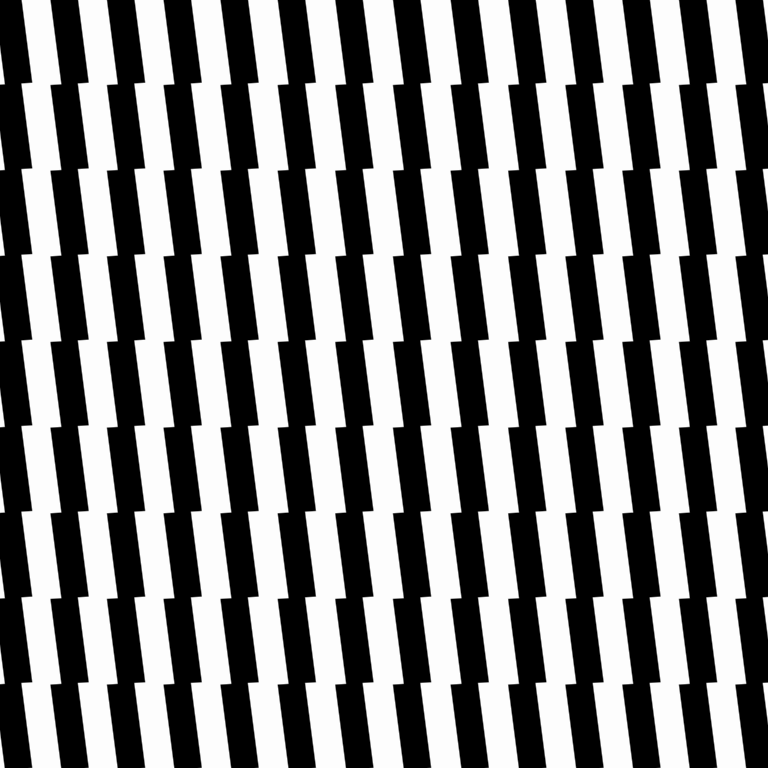
Write a Shadertoy shader that draws this pattern.

```glsl
// Black slanted bars on white, in columns cut into stacked rows.
// Each column is a repeated cell; every row restarts the slant, which leaves
// small stepped seams. Neighbouring rows are summed for smooth joins.

// Coverage of a span of given half width, softened over the width soft.
float span(float distanceFromCentre, float halfWidth, float soft) {
    return clamp((halfWidth - abs(distanceFromCentre)) / soft + 0.5, 0.0, 1.0);
}

void mainImage(out vec4 fragColor, in vec2 fragCoord) {
    vec2 uv = fragCoord / iResolution.xy;
    float soft = 1.4 / min(iResolution.x, iResolution.y);

    // Nearest column, with a slight drift in spacing across the canvas
    float column = round((uv.x - 0.0906) / 0.07432);
    float drift = -0.0016 * sin(column * 0.5236);
    float x = uv.x - 0.0906 - column * 0.07432 - drift;

    // Depth from the top; bar ends tilt up to the right
    float rowHeight = 0.11152;
    float depth = 1.0 - uv.y + 0.0023 + 0.06 * x;
    float row = floor(depth / rowHeight);

    // Slanted bar of this row and of the rows above and below
    float ink = 0.0;
    for (int i = -1; i <= 1; i++) {
        float y = depth - (row + float(i) + 0.5) * rowHeight;
        ink += span(x - 0.128 * y, 0.0178, soft) * span(y, 0.5 * rowHeight, soft);
    }

    fragColor = vec4(vec3(mix(0.992, 0.0, clamp(ink, 0.0, 1.0))), 1.0);
}
```
